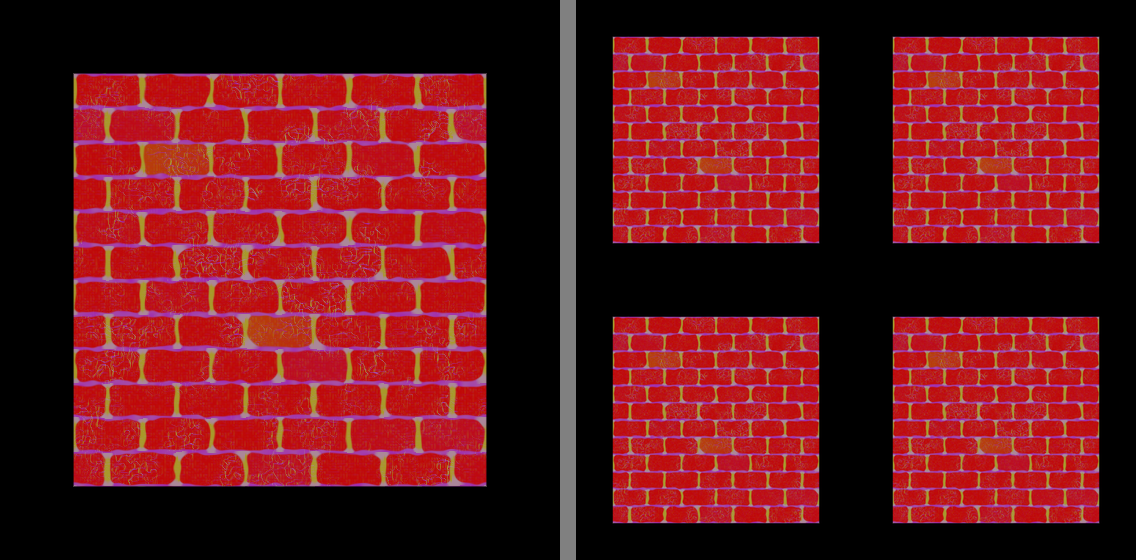
Left: one tile. Right: repeated 2 by 2.
This texture is drawn by a WebGL 1 fragment shader. Its source:

```glsl
precision highp float;
// A square brick wall in running bond, centred on a black margin.
// Each point gets a slope along x and y, from rounded mortar edges and from
// noise relief; the two slopes blend red, yellow, purple and grey.

uniform vec2 u_resolution;

const vec2  BRICKS       = vec2(6.0, 12.0);   // repeats across and down
const float WALL_MARGIN  = 0.1315;            // black frame, canvas units
const vec3  MARGIN_COLOR = vec3(0.0);
const vec3  BRICK_RED    = vec3(0.755, 0.025, 0.025);
const vec3  BRICK_ORANGE = vec3(0.72, 0.25, 0.03);
const vec3  BRICK_PINK   = vec3(0.73, 0.05, 0.17);
const vec3  JOINT_YELLOW = vec3(0.66, 0.60, 0.15);
const vec3  JOINT_PURPLE = vec3(0.63, 0.16, 0.69);
const vec3  CORNER_GREY  = vec3(0.67, 0.53, 0.60);
const vec2  ORANGE_HIGH  = vec2(1.0, 9.0);    // column and row, from below
const vec2  ORANGE_LOW   = vec2(3.0, 4.0);

// Lengths below are in brick heights
const vec2  JOINT_HALF   = vec2(0.075, 0.058);
const float JOINT_WOBBLE = 0.07;
const float JOINT_WANDER = 0.07;
const float EDGE_SOFT    = 0.035;
const float RADIUS_MIN   = 0.13;
const float RADIUS_MAX   = 0.42;

const float RELIEF_STEP  = 0.003;             // slope sample, wall units
const float CURL_DEPTH   = 0.55;
const float GRAIN_DEPTH  = 0.60;

float hash(vec2 p) {
  vec3 q = fract(p.xyx * 0.1031);
  q += dot(q, q.yzx + 33.33);
  return fract((q.x + q.y) * q.z);
}

// Value noise on the unit square, wrapping after a whole number of cells
float noise(vec2 w, float cells) {
  vec2 p = w * cells;
  vec2 i = floor(p);
  vec2 f = fract(p);
  f = f * f * (3.0 - 2.0 * f);
  vec2 a = mod(i, cells) + cells;
  vec2 b = mod(i + 1.0, cells) + cells;
  return mix(mix(hash(a), hash(vec2(b.x, a.y)), f.x),
             mix(hash(vec2(a.x, b.y)), hash(b), f.x), f.y);
}

// Brick surface: curly scratch outlines over fine grain
float relief(vec2 w, float wear) {
  vec2 bent = w + 0.012 * vec2(noise(w, 61.0), noise(w, 67.0));
  float curls = smoothstep(0.45, 0.55, noise(bent, 52.0))
              + smoothstep(0.45, 0.55, noise(bent, 89.0));
  return wear * CURL_DEPTH * curls + GRAIN_DEPTH * noise(w, 150.0);
}

vec2 reliefSlope(vec2 w, float wear) {
  float here = relief(w, wear);
  return abs(vec2(relief(w + vec2(RELIEF_STEP, 0.0), wear),
                  relief(w + vec2(0.0, RELIEF_STEP), wear)) - here);
}

// Mortar slope: coverage of the joint times its edge direction
vec2 mortarSlope(vec2 edge, float radius, float soft) {
  vec2 c = max(radius - edge, 0.0);
  float reach = length(c);
  vec2 direction = c / max(reach, 0.001);
  return smoothstep(-soft, soft, reach - radius)
       * smoothstep(0.08, 0.65, direction);
}

void main() {
  vec2 uv = gl_FragCoord.xy / u_resolution;
  float wallSize = 1.0 - 2.0 * WALL_MARGIN;
  float pixel = 1.0 / (wallSize * min(u_resolution.x, u_resolution.y));
  vec2 w = (uv - WALL_MARGIN) / wallSize;

  // Running bond grid with wandering joints
  vec2 wander = vec2(noise(w, 31.0), noise(w, 37.0)) - 0.5;
  vec2 p = w * BRICKS + JOINT_WANDER * wander * vec2(0.5, 1.0);
  p.x += 0.5 * mod(floor(p.y) + 1.0, 2.0);
  vec2 cell = mod(floor(p), BRICKS);
  vec2 local = fract(p) - 0.5;

  // Distance to the mortar, with a radius for each corner
  vec2 wobble = vec2(noise(w, 43.0), noise(w, 47.0)) - 0.5;
  vec2 edge = (0.5 - abs(local)) * vec2(2.0, 1.0)
            - JOINT_HALF + JOINT_WOBBLE * wobble;
  float chip = hash(cell * 2.0 + step(0.0, local) + 71.0);
  float radius = mix(RADIUS_MIN, RADIUS_MAX, pow(chip, 6.0));
  vec2 joint = mortarSlope(edge, radius, max(EDGE_SOFT, pixel * BRICKS.y));
  joint.x = max(joint.x, joint.y * 0.45 * noise(w, 58.0));

  // Patchy wear, different on each brick
  float patches = smoothstep(0.25, 0.75, noise(w, 21.0));
  float wear = patches * mix(0.35, 1.0, hash(cell + 19.0));
  vec2 surface = reliefSlope(w, wear) * mix(0.65, 1.1, patches);
  vec2 slope = clamp(max(joint, surface), 0.0, 1.0);

  // Brick tint: a few pink, two orange and fading to the right
  vec3 brick = mix(BRICK_RED, BRICK_PINK,
                   0.7 * smoothstep(0.75, 1.0, hash(cell + 5.0)));
  float orange = max(1.0 - step(0.5, distance(cell, ORANGE_HIGH)),
                     1.0 - step(0.5, distance(cell, ORANGE_LOW)));
  brick = mix(brick, BRICK_ORANGE, orange * (0.75 - 0.45 * local.x));

  vec3 color = mix(mix(brick, JOINT_YELLOW, slope.x),
                   mix(JOINT_PURPLE, CORNER_GREY, slope.x), slope.y);

  // Black margin with a soft edge
  vec2 inside = 0.5 - abs(w - 0.5);
  float wall = smoothstep(-pixel, pixel, min(inside.x, inside.y));
  gl_FragColor = vec4(mix(MARGIN_COLOR, color, wall), 1.0);
}
```
